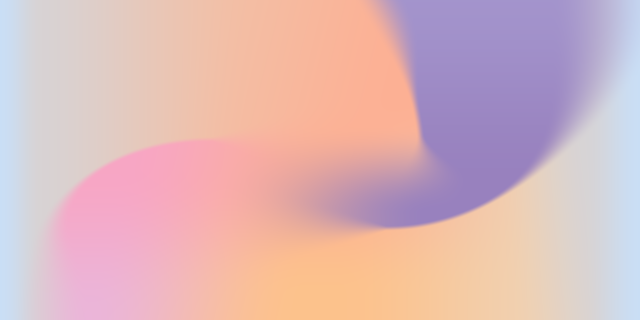
Write a Shadertoy shader that draws this background.

```glsl
// A soft ribbon of pink and violet folding across a warm, hazy backdrop.
// Smooth colour ramps are layered through two quarter-ellipse edges and a
// parabolic crest, whose blur widths vary along their length.

const vec3 SKY    = vec3(0.79, 0.87, 0.96);
const vec3 MIST   = vec3(0.84, 0.83, 0.84);
const vec3 SAND   = vec3(0.94, 0.82, 0.70);
const vec3 PEACH  = vec3(0.95, 0.75, 0.65);
const vec3 CORAL  = vec3(0.99, 0.69, 0.58);
const vec3 ORANGE = vec3(0.99, 0.76, 0.55);
const vec3 ROSE   = vec3(0.97, 0.65, 0.77);
const vec3 ORCHID = vec3(0.92, 0.71, 0.85);
const vec3 VIOLET = vec3(0.595, 0.505, 0.745);
const vec3 LILAC  = vec3(0.64, 0.58, 0.80);

// Canvas space: x from 0 to 2, y from 0 to 1
const vec2 LOBE_CENTER = vec2(0.664, 0.245);
const vec2 LOBE_RADII  = vec2(0.503, 0.320);
const vec2 BOWL_CENTER = vec2(1.206, 1.0);
const vec2 BOWL_RADII  = vec2(0.695, 0.7135);
const float CREST_X     = 1.315;
const float CREST_Y     = 0.48;
const float CREST_CURVE = 0.577;
const float EDGE_BLUR   = 0.009;

// Approximate distance to a quarter ellipse with straight extensions
float archDistance(vec2 p, vec2 center, vec2 radii, vec2 facing) {
    vec2 q = max((p - center) * facing / radii, 0.001);
    float k = length(q);
    return k * (k - 1.0) / length(q / radii);
}

// Coverage inside a distance field with a given half-width of blur
float coverage(float d, float blur) {
    return 1.0 - smoothstep(-blur, blur, d);
}

// Upper haze: cool left border warming toward the centre
vec3 upperHaze(vec2 p) {
    vec3 color = mix(SKY, MIST, smoothstep(0.0, 0.13, p.x));
    color = mix(color, PEACH, smoothstep(0.02, 0.80, p.x));
    float heat = smoothstep(0.5, 1.25, p.x - 0.25 * (p.y - 0.6));
    return mix(color, CORAL, heat);
}

// Lower glow: pink, coral and orange, then a cool right border
vec3 lowerGlow(vec2 p) {
    vec3 warm = mix(ORANGE, CORAL, smoothstep(0.08, 0.45, p.y));
    warm = mix(warm, SAND, smoothstep(1.05, 1.75, p.x));
    warm = mix(warm, MIST, smoothstep(1.60, 1.92, p.x + 0.12 * p.y));
    warm = mix(warm, SKY, smoothstep(1.83, 2.0, p.x));
    vec3 pink = mix(ORCHID, ROSE, smoothstep(0.0, 0.48, p.y));
    float fade = smoothstep(0.32, 0.98, p.x - 0.22 * (p.y - 0.25));
    return mix(pink, warm, fade);
}

// Violet body: crest on the left joined to a tail that melts into the pink
float violetMask(vec2 p) {
    float rise = max(p.y - CREST_Y, 0.0);
    float crestBlur = EDGE_BLUR + 0.045 * smoothstep(0.65, 1.0, p.y)
                    + 0.07 * (1.0 - smoothstep(0.42, 0.58, p.y));
    float crestOffset = p.x - CREST_X + CREST_CURVE * rise * rise;
    float crest = smoothstep(-crestBlur, 2.0 * crestBlur, crestOffset);

    float tail = (1.0 - smoothstep(0.335, 0.61, p.y))
               * smoothstep(0.65, 1.355, p.x);

    float bowl = archDistance(p, BOWL_CENTER, BOWL_RADII, vec2(1.0, -1.0));
    float bowlBlur = EDGE_BLUR + 0.35 * max(BOWL_CENTER.x - p.x, 0.0)
                   + 0.17 * smoothstep(0.35, 1.0, p.y);
    float body = 1.0 - (1.0 - crest) * (1.0 - tail);
    return body * coverage(bowl, bowlBlur);
}

void mainImage(out vec4 fragColor, in vec2 fragCoord) {
    vec2 p = fragCoord / iResolution.xy * vec2(2.0, 1.0);

    // Pink lobe edge: crisp on its shoulder, hazy at the foot and far right
    float lobe = archDistance(p, LOBE_CENTER, LOBE_RADII, vec2(-1.0, 1.0));
    float lobeBlur = EDGE_BLUR + 0.11 * (1.0 - smoothstep(0.0, 0.5, p.y))
                   + min(0.35 * max(p.x - LOBE_CENTER.x, 0.0), 0.13);

    // The right border belongs to the lower glow at every height
    float lower = max(coverage(lobe, lobeBlur), smoothstep(1.35, 1.6, p.x));
    vec3 color = mix(upperHaze(p), lowerGlow(p), lower);

    // Violet fold over the backdrop
    vec3 violet = mix(VIOLET, LILAC, smoothstep(0.4, 1.05, p.y));
    color = mix(color, violet, violetMask(p));

    fragColor = vec4(color, 1.0);
}
```
